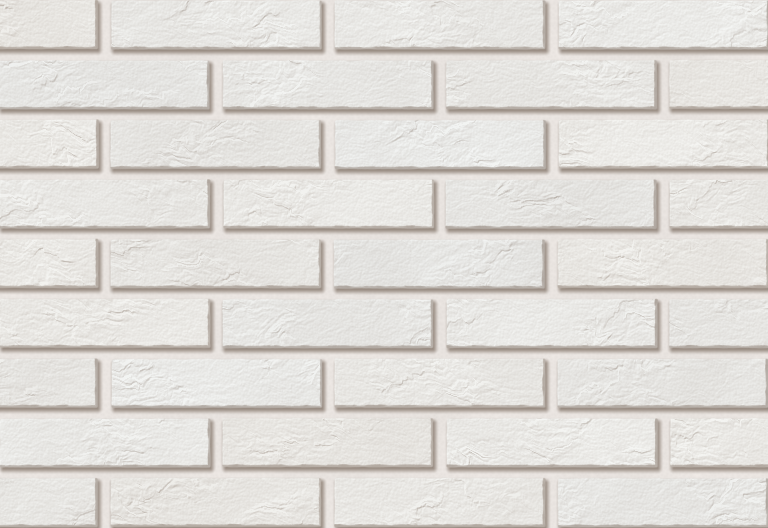
A Shadertoy shader for this texture:

```glsl
// White painted brick wall in running bond, rough split faces lit from the upper left.

#define PITCH vec2(0.4233, 0.1131)       // spacing of bricks, canvas height = 1
#define BRICK_SIZE vec2(0.1995, 0.0462)  // half extents of one brick
#define FIRST_BRICK vec2(0.410, 0.9527)  // centre of a brick in the top row
#define JITTER vec2(0.0030, 0.0012)      // placement error per brick
#define BEVEL 0.0062                     // width of the shaded lower and right faces
#define SHADOW_SHIFT vec2(0.0035, -0.0055)
#define ROUGHNESS 1.25                   // contrast of the brick relief
#define LIGHT_DIR vec2(-0.5, 0.866)
#define SHADE_COLOR vec3(0.58, 0.53, 0.49)
#define PAINT_COLOR vec3(0.93, 0.93, 0.92)
#define MORTAR_COLOR vec3(0.915, 0.895, 0.88)

vec2 hash2(vec2 p) {
    return fract(sin(vec2(dot(p, vec2(127.1, 311.7)), dot(p, vec2(269.5, 183.3)))) * 43758.5);
}

// Cellular noise: distance to the nearest scattered point
float cellular(vec2 p) {
    vec2 base = floor(p), f = p - base;
    float nearest = 4.0;
    for (int y = -1; y <= 1; y++)
        for (int x = -1; x <= 1; x++) {
            vec2 cell = vec2(x, y);
            vec2 toPoint = cell + hash2(base + cell) - f;
            nearest = min(nearest, dot(toPoint, toPoint));
        }
    return sqrt(nearest);
}

// Layered, warped sines, about -1 to 1
float layeredSines(vec2 p) {
    float sum = 0.0, amp = 0.5;
    for (int i = 0; i < 4; i++) {
        p += 0.6 * sin(p.yx * 1.3 + float(i));
        sum += amp * sin(p.x + sin(p.y));
        p = mat2(0.8, 0.6, -0.6, 0.8) * p * 1.8;
        amp *= 0.55;
    }
    return sum;
}

float boxDistance(vec2 p, vec2 extents, float radius) {
    vec2 d = abs(p) - extents + radius;
    return length(max(d, 0.0)) + min(max(d.x, d.y), 0.0) - radius;
}

// Height of the split face: flat lumps, torn ledges and fine grit
float relief(vec2 p, float tilt) {
    vec2 q = vec2(p.x * 26.0, p.y * 58.0 + p.x * tilt * 24.0);
    q += 0.7 * vec2(layeredSines(p * 42.0), layeredSines(p.yx * 47.0 + 9.0));
    float torn = smoothstep(-0.15, 0.45, layeredSines(p * vec2(17.0, 27.0) + 4.0));
    float ledge = smoothstep(-0.12, 0.12, layeredSines(q * 0.95));
    float lumps = 0.20 * cellular(q) + 0.17 * cellular(q * 2.1 + 5.0);
    float grit = 0.075 * cellular(p * 175.0);
    return -lumps * mix(0.45, 1.0, torn) + 0.24 * ledge * torn - grit;
}

void mainImage(out vec4 fragColor, in vec2 fragCoord) {
    float pixel = 1.0 / iResolution.y;
    vec2 p = fragCoord * pixel;

    // Running bond; each cell leaves room for the shadow below and right
    vec2 room = vec2(0.004, -0.005);
    vec2 grid = (p - FIRST_BRICK - room) / PITCH;
    float row = floor(grid.y + 0.5);
    grid.x += 0.5 * mod(row, 2.0);
    vec2 id = vec2(floor(grid.x + 0.5), row);
    vec2 seed = hash2(id + 3.7);
    vec2 local = (grid - id) * PITCH + room - (seed - 0.5) * JITTER;

    // Slightly chipped outline
    float chip = layeredSines(p * 95.0);
    float brickDist = boxDistance(local, BRICK_SIZE, 0.003) + 0.0009 * chip;
    float brickMask = 1.0 - smoothstep(-pixel, pixel, brickDist);

    // Mortar with faint grain and the cast shadow
    float mortarGrain = cellular(p * 150.0) - 0.5;
    vec3 color = MORTAR_COLOR + 0.025 * mortarGrain + 0.012 * layeredSines(p * 14.0);
    float shadowDist = boxDistance(local - SHADOW_SHIFT, BRICK_SIZE, 0.004);
    float shadow = 1.0 - smoothstep(-0.005, 0.0085, shadowDist);
    color = mix(color, SHADE_COLOR, 0.95 * shadow);

    // Brick face lit by the slope of its relief
    vec2 facePos = local + seed * 5.0;
    float tilt = seed.y - 0.5;
    float stepSize = max(0.0028, pixel);
    float slope = relief(facePos, tilt) - relief(facePos + LIGHT_DIR * stepSize, tilt);
    float tone = 0.93 + 0.06 * (seed.x - 0.5) + 0.03 * layeredSines(facePos * 16.0);
    tone += ROUGHNESS * clamp(slope, -0.5, 0.08);

    // Lit rim on the upper left, shaded faces on the lower right
    vec2 upperLeft = BRICK_SIZE + vec2(local.x, -local.y);
    float rim = 1.0 - smoothstep(0.0, 0.004, min(upperLeft.x, upperLeft.y));
    tone += 0.06 * rim;
    vec2 lowerRight = BRICK_SIZE + vec2(-local.x, local.y);
    float edge = min(lowerRight.x, lowerRight.y) + 0.0012 * chip;
    float side = 1.0 - smoothstep(0.5 * BEVEL, BEVEL, edge);
    tone = mix(tone, 0.36 + 0.12 * chip, 0.9 * side);

    vec3 brick = mix(SHADE_COLOR, PAINT_COLOR, clamp(tone, -0.1, 1.08));
    brick += vec3(0.008, 0.0, -0.008) * (seed.y - 0.4);
    color = mix(color, brick, brickMask);
    fragColor = vec4(clamp(color, 0.0, 1.0), 1.0);
}
```
